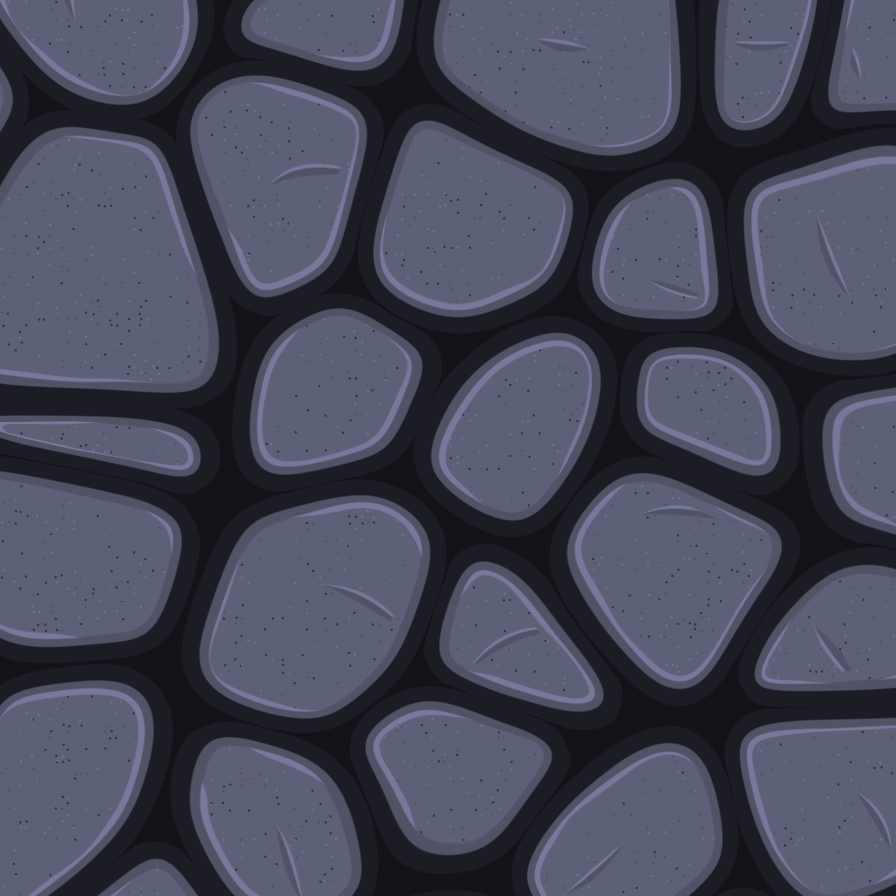
A three.js fragment shader for this texture:

```glsl
// Cartoon cobblestone wall: a weighted Voronoi diagram whose borders are blended
// by a soft minimum into rounded stones, then inked in flat bands by distance.
// Speckles, tapered edge highlights and curved scratches finish each face.

varying vec2 vUv;

const float STONES = 4.5;     // grid cells across the canvas
const float SOFTNESS = 0.08;  // corner rounding, in grid cells

vec3 hash3(vec2 p) {
  vec3 q = fract(p.xyx * vec3(0.1031, 0.1030, 0.0973));
  q += dot(q, q.yxz + 33.33);
  return fract((q.xxy + q.yzz) * q.zyx);
}

float noise(vec2 p) {
  vec2 i = floor(p), f = fract(p);
  f = f * f * (3.0 - 2.0 * f);
  float low = mix(hash3(i).x, hash3(i + vec2(1.0, 0.0)).x, f.x);
  float high = mix(hash3(i + vec2(0.0, 1.0)).x, hash3(i + 1.0).x, f.x);
  return mix(low, high, f.y);
}

// Antialiased coverage of the region where x > 0, in canvas units
float fill(float x) {
  return smoothstep(-0.0012, 0.0012, x);
}

// Stone centre in xy, size weight in z
vec3 site(vec2 cell) {
  vec3 h = hash3(cell + 31.0);
  return vec3(cell + 0.1 + 0.8 * h.xy, 0.45 * h.z);
}

float weightedDistance(vec2 p, vec3 s) {
  vec2 r = p - s.xy;
  return dot(r, r) - s.z;
}

// Sparse round grains, one candidate per tiny cell
float grains(vec2 uv, float seed, float share) {
  vec2 g = uv * 150.0;
  vec3 h = hash3(floor(g) + seed);
  float d = length(fract(g) - 0.3 - 0.4 * h.xy);
  return step(h.z, share) * (1.0 - smoothstep(0.08, 0.3, d));
}

// Signed distance to the stone outline, positive inside; also returns its cell
float stoneDistance(vec2 p, out vec2 home) {
  vec2 base = floor(p);
  float nearest = 1e5;
  home = base;
  for (int y = -2; y <= 2; y++) {
    for (int x = -2; x <= 2; x++) {
      vec2 cell = base + vec2(float(x), float(y));
      float d = weightedDistance(p, site(cell));
      if (d < nearest) { nearest = d; home = cell; }
    }
  }
  // Soft minimum over all borders, with its gradient
  vec3 own = site(home);
  float total = 1e-9;
  vec2 slope = vec2(0.0);
  for (int y = -2; y <= 2; y++) {
    for (int x = -2; x <= 2; x++) {
      vec2 cell = base + vec2(float(x), float(y));
      vec3 other = site(cell);
      vec2 apart = own.xy - other.xy;
      float span = length(apart);
      if (span > 0.001) {
        float border = (weightedDistance(p, other) - nearest) / (2.0 * span);
        float w = exp(-border / SOFTNESS);
        total += w;
        slope += w * apart / span;
      }
    }
  }
  float d = -SOFTNESS * log(total) / STONES;
  float gap = mix(0.012, 0.019, hash3(home + 7.0).x);
  return (d - gap) / max(length(slope / total), 0.3);
}

void main() {
  // Gentle warp bends the straight borders
  vec2 q = vUv * 7.0;
  vec2 p = vUv * STONES + 0.14 * (vec2(noise(q), noise(q + 40.0)) - 0.5);
  vec2 home;
  float edge = stoneDistance(p, home);
  vec3 rnd = hash3(home + 63.0);

  // Flat bands: crevice, ink outline, rim, face
  vec3 rimColor = vec3(0.32, 0.32, 0.40);
  vec3 lightColor = vec3(0.47, 0.47, 0.61);
  float rim = 0.008 + 0.004 * noise(vUv * 12.0 + 80.0);
  vec3 color = mix(vec3(0.07, 0.07, 0.09), vec3(0.11, 0.11, 0.14), fill(edge + 0.018));
  color = mix(color, rimColor, fill(edge));
  float face = fill(edge - rim);
  color = mix(color, vec3(0.36, 0.38, 0.47), face);

  // Clustered dark and pale grains
  float cluster = noise(vUv * 14.0 + 20.0);
  color = mix(color, vec3(0.18, 0.16, 0.20), 0.85 * face * grains(vUv, 5.0, 0.09 * cluster));
  color = mix(color, vec3(0.36, 0.27, 0.34), 0.7 * face * grains(vUv, 211.0, 0.05));
  color = mix(color, lightColor, 0.7 * face * grains(vUv, 97.0, 0.05));

  // Broken highlight that swells and tapers along the rim
  float swell = smoothstep(0.25, 0.75, noise(vUv * 11.0 + rnd.xy * 50.0));
  float glint = fill(edge - rim + 0.001) * fill(rim - 0.003 + 0.009 * swell - edge);
  color = mix(color, lightColor, glint);

  // One curved scratch on about half of the stones, lit along one side
  vec2 r = (p - site(home).xy) / STONES - 0.06 * (rnd.yz - 0.5);
  float angle = 6.2832 * rnd.x;
  r = mat2(cos(angle), -sin(angle), sin(angle), cos(angle)) * r;
  r.y += 8.0 * (rnd.y - 0.5) * r.x * r.x;
  float reach = mix(0.03, 0.06, rnd.z);
  float width = 0.0045 * (1.0 - r.x * r.x / (reach * reach));
  float marked = step(0.45, hash3(home + 151.0).x) * fill(edge - 0.022);
  color = mix(color, rimColor, marked * fill(width - abs(r.y)));
  color = mix(color, lightColor, marked * fill(0.4 * width - abs(r.y - width)));

  gl_FragColor = vec4(color, 1.0);
}
```
